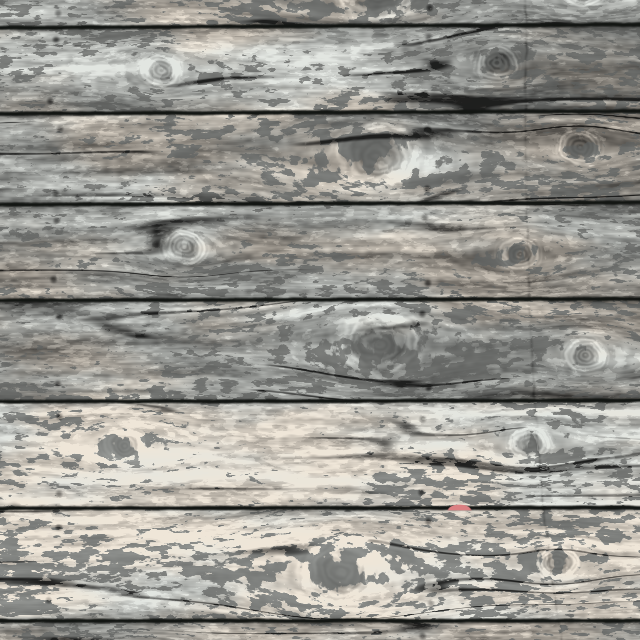
This texture is drawn by a Shadertoy shader. Its source:

```glsl
// Weathered grey deck boards with dark gaps, swirling knots, cracks and flaking paint.
#define FIRST_GAP 0.030     // height of the lowest gap
#define BOARD_HEIGHT 0.1758 // height of the first full board
#define BOARD_SHRINK 0.948  // each board is this much narrower than the one below
#define GAP_HALF 0.0030
#define GRAIN_CONTRAST 0.55
#define FLAKE_AMOUNT 0.62
#define GAP_COLOR vec3(0.075, 0.085, 0.075)
#define COOL_WOOD vec3(0.985, 1.0, 0.98)
#define WARM_WOOD vec3(1.04, 1.0, 0.94)
#define LEAF_COLOR vec3(0.86, 0.50, 0.51)

float hash(vec2 p) {
    vec3 q = fract(vec3(p.xyx) * 0.1031);
    q += dot(q, q.yzx + 33.33);
    return fract((q.x + q.y) * q.z);
}

float noise(vec2 p) {
    vec2 i = floor(p), f = fract(p);
    f = f * f * (3.0 - 2.0 * f);
    return mix(mix(hash(i), hash(i + vec2(1, 0)), f.x),
               mix(hash(i + vec2(0, 1)), hash(i + vec2(1, 1)), f.x), f.y);
}

float fbm(vec2 p) {
    float sum = 0.0, amp = 0.533;
    for (int i = 0; i < 4; i++) {
        sum += amp * noise(p);
        p = p * 2.03 + 17.3;
        amp *= 0.5;
    }
    return sum;
}

// Boards form a geometric series: height of gap k, and its inverse.
float gapHeight(float k) {
    return FIRST_GAP + BOARD_HEIGHT * (1.0 - pow(BOARD_SHRINK, k)) / (1.0 - BOARD_SHRINK);
}

float boardIndex(float y) {
    return floor(log(1.0 - (y - FIRST_GAP) * (1.0 - BOARD_SHRINK) / BOARD_HEIGHT) / log(BOARD_SHRINK));
}

// 1 inside a shape whose signed distance is d, fading over the given softness.
float fill(float d, float soft) {
    return 1.0 - smoothstep(-soft, soft, d);
}

void mainImage(out vec4 fragColor, in vec2 fragCoord) {
    vec2 p = fragCoord / iResolution.xy;
    float px = 1.0 / iResolution.y;
    p.y -= 0.005 * p.x * p.y; // gaps rise slightly to the right
    float id = boardIndex(p.y);
    float low = gapHeight(id), high = gapHeight(id + 1.0);
    vec2 shift = vec2(id * 7.31, id * 3.7);

    // Knots push the grain lines apart; even boards carry one large knot.
    float grainY = p.y + 0.014 * (noise(vec2(p.x * 3.0, p.y * 9.0) + shift) - 0.5);
    float core = 0.0, halo = 0.0, rings = 0.0;
    float odd = mod(id, 2.0);
    for (int j = 0; j < 2; j++) {
        float n = float(j);
        vec2 seed = vec2(id + 11.0, n + 5.0);
        float x = mix(0.57 + 0.30 * n, 0.24 + 0.58 * n, odd) + 0.10 * (hash(seed) - 0.5);
        float radius = mix(0.026, 0.052, (1.0 - odd) * (1.0 - n));
        vec2 d = p - vec2(x, mix(low, high, 0.42 + 0.22 * hash(seed + 4.0)));
        float bulge = exp(-0.4 * dot(d * vec2(0.5, 1.0), d * vec2(0.5, 1.0)) / (radius * radius));
        grainY -= 0.8 * d.y * bulge;
        float r = length(d * vec2(0.82, 1.0)) / radius + 0.35 * (fbm(p * 35.0) - 0.5);
        core = max(core, fill(r - 0.62, 0.18));
        halo = max(halo, exp(-pow((r - 0.88) / 0.24, 2.0)));
        rings += fill(r - 1.15, 0.2) * sin(r * 26.0 + 4.0 * noise(p * 50.0));
    }

    // Base tone: the two lowest full boards are bleached, the rest are greyer.
    float bleached = step(abs(id - 0.5), 0.6);
    float tone = 0.635 + 0.012 * (id - 3.0) + 0.17 * bleached;
    tone -= 0.09 * (1.0 - bleached) * smoothstep(0.55, 1.0, p.x);

    // Fine fibres over broad streaks
    vec2 fibre = vec2(p.x, grainY);
    tone += GRAIN_CONTRAST * (fbm(fibre * vec2(7.0, 105.0) + shift) - 0.5);
    tone += 0.42 * (fbm(fibre * vec2(3.0, 15.0) + shift) - 0.5);
    tone += 0.14 * (noise(fibre * vec2(90.0, 240.0)) - 0.5);
    tone += 0.12 * halo + 0.05 * rings - 0.13 * core;

    // Patchy flakes: dark bare specks and pale paint remains
    float speck = fbm(fibre * vec2(55.0, 150.0) + shift);
    float patches = fbm(p * vec2(5.0, 17.0) + shift * 2.0) - 0.5;
    float bare = smoothstep(0.0, 0.09, speck + 0.9 * patches + 0.10 * core + 0.03 * bleached - FLAKE_AMOUNT);
    float pale = smoothstep(0.0, 0.12, 1.0 - speck - 0.9 * patches + 0.10 * halo - FLAKE_AMOUNT);
    tone = mix(tone + 0.11 * pale, 0.38, 0.72 * bare);

    // Long thin cracks follow contours of stretched noise
    float contour = abs(noise(fibre * vec2(2.5, 42.0) + shift * 3.0) - 0.5);
    float gate = smoothstep(0.52, 0.68, noise(p * vec2(5.0, 28.0) + shift));
    tone -= 0.36 * gate * fill(contour - 0.035, 0.03);

    // Two columns of nails and one faint line worn across all boards
    for (int j = 0; j < 4; j++) {
        float column = mod(float(j), 2.0), row = floor(float(j) / 2.0);
        vec2 nail = vec2(0.085 + 0.58 * column, mix(low, high, 0.17 + 0.66 * row));
        nail += 0.018 * (vec2(hash(vec2(id, j)), hash(vec2(j, id + 9.0))) - 0.5);
        tone -= 0.28 * fill(length(p - nail) - 0.0045, 0.002 + px);
    }
    float wornX = 0.82 + 0.055 * pow(1.0 - p.y, 3.0) + 0.003 * noise(vec2(p.y * 60.0, 2.0));
    tone -= 0.13 * fill(abs(p.x - wornX) - 0.0015, 0.0015 + px) * noise(p * 110.0 + 3.0) * 1.5;

    // Ragged board edges and shadowed gaps
    float edge = min(p.y - low, high - p.y) + 0.0022 * (fbm(vec2(p.x * 45.0, id)) - 0.5);
    tone -= 0.10 * exp(-max(edge - GAP_HALF, 0.0) / 0.004);
    float warmth = smoothstep(0.35, 0.7, fbm(p * vec2(4.0, 13.0) + shift)) * (1.0 - bare);
    vec3 color = clamp(tone, 0.12, 0.9) * mix(COOL_WOOD, WARM_WOOD, warmth);
    color = mix(color, GAP_COLOR, fill(edge - GAP_HALF, 0.0008 + px));

    // A small leaf caught in the second gap
    vec2 leaf = (p - vec2(0.718, gapHeight(1.0) - 0.004)) / vec2(0.018, 0.009);
    color = mix(color, LEAF_COLOR, fill(max(length(leaf) - 1.0, -leaf.y), 0.1));
    fragColor = vec4(color, 1.0);
}
```
